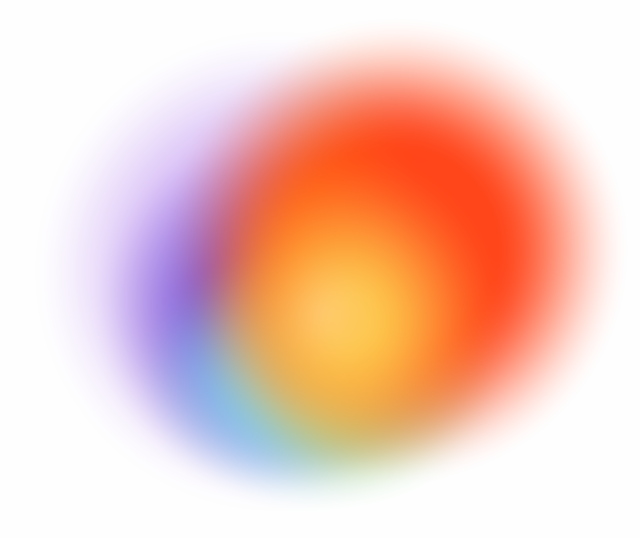
Give the GLSL for this background, as a WebGL 2 fragment shader.

```glsl
#version 300 es
precision highp float;

// Soft overlapping colour blobs on white: lavender, violet, teal, red and gold.
// Each blob is an elliptical distance turned into a wide smooth falloff,
// and the blobs are blended in order from back to front.

uniform vec2 u_resolution;
out vec4 fragColor;

// Coverage of a blurred ellipse: half strength at radius, fading over +-blur.
float blob(vec2 p, vec2 center, vec2 stretch, float radius, float blur) {
  float d = length((p - center) / stretch);
  return 1.0 - smoothstep(radius - blur, radius + blur, d);
}

void main() {
  // Centered coordinates, one unit per canvas height
  vec2 p = (gl_FragCoord.xy - 0.5 * u_resolution) / u_resolution.y;
  vec2 circle = vec2(1.0);
  vec3 color = vec3(0.998);

  // Pale outer halo and the deeper violet inside it
  vec3 lavender = vec3(0.82, 0.70, 0.96);
  vec3 violet = vec3(0.47, 0.34, 0.83);
  color = mix(color, lavender, blob(p, vec2(-0.084, -0.004), circle, 0.318, 0.147));
  color = mix(color, violet, blob(p, vec2(-0.084, -0.081), circle, 0.217, 0.132));

  // Lower rim, turning from cyan to green towards the right
  vec3 teal = mix(vec3(0.50, 0.83, 0.92), vec3(0.62, 0.87, 0.64),
                  smoothstep(-0.15, 0.10, p.x));
  color = mix(color, teal, blob(p, vec2(0.002, -0.198), vec2(1.35, 1.0), 0.171, 0.093));

  // Large red disc, slightly more orange towards the left
  vec3 red = mix(vec3(1.0, 0.34, 0.08), vec3(1.0, 0.27, 0.10),
                 smoothstep(-0.05, 0.20, p.x));
  color = mix(color, red, blob(p, vec2(0.141, 0.035), circle, 0.31, 0.132));

  // Golden core with a paler peach highlight
  vec3 peach = vec3(1.0, 0.80, 0.48);
  vec3 gold = mix(vec3(0.99, 0.78, 0.29), peach,
                  0.8 * blob(p, vec2(0.002, -0.081), circle, 0.055, 0.093));
  color = mix(color, gold, blob(p, vec2(0.056, -0.097), vec2(1.0, 1.1), 0.163, 0.14));

  fragColor = vec4(color, 1.0);
}
```
